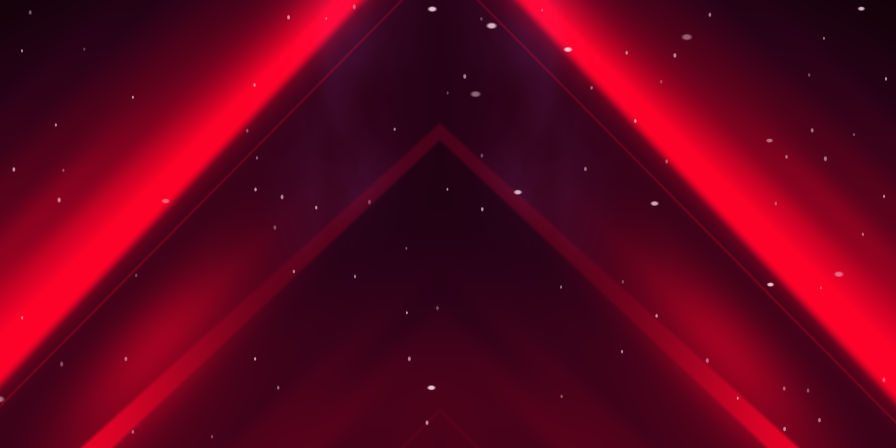
A Shadertoy shader for this background:

```glsl
float hash(vec2 p) {
    vec3 q = fract(p.xyx * 0.1031);
    q += dot(q, q.yzx + 33.33);
    return fract((q.x + q.y) * q.z);
}

float noise(vec2 p) {
    vec2 cell = floor(p), f = fract(p);
    f *= f * (3.0 - 2.0 * f);
    return mix(mix(hash(cell), hash(cell + vec2(1, 0)), f.x),
               mix(hash(cell + vec2(0, 1)), hash(cell + vec2(1, 1)), f.x), f.y);
}

float fbm(vec2 p) {
    float sum = 0.0, weight = 0.5;
    for (int i = 0; i < 4; i++) {
        sum += weight * noise(p);
        p = p * 2.03 + 7.1;
        weight *= 0.5;
    }
    return sum;
}

// One jittered elliptical speck in some of the grid cells
float specks(vec2 p, float cellSize, float density, vec2 radius) {
    vec2 cell = floor(p / cellSize);
    if (hash(cell + 3.7) > density) return 0.0;
    vec2 jitter = vec2(hash(cell + 11.3), hash(cell + 27.9));
    vec2 offset = p - (cell + 0.2 + 0.6 * jitter) * cellSize;
    float size = 0.65 + 0.45 * hash(cell + 41.1);
    float shape = 1.0 - smoothstep(0.4, 1.2, length(offset / (radius * size)));
    return shape * (0.4 + 0.6 * hash(cell + 53.2));
}

void mainImage(out vec4 fragColor, in vec2 fragCoord) {
    vec2 p = fragCoord / iResolution.y;
    float aspect = iResolution.x / iResolution.y;
    float px = 1.0 / iResolution.y;
    float side = abs(p.x - 0.491 * aspect);   // distance from the mirror axis
    float down = 1.0 - p.y;

    // Signed vertical distances, positive below each slanted edge
    float beamEdge = down - 1.06 * (side - 0.175);
    float threadEdge = down - (1.01 * side - 0.085);
    float chevronEdge = down - (0.275 + 0.905 * side);
    float streaks = noise(vec2((down - side) * 14.0, (down + side) * 1.5));

    // Dark panels between the beams
    float inside = smoothstep(-0.01, 0.05, chevronEdge);
    float red = mix(0.19, 0.13, inside);
    red += 0.17 * inside * smoothstep(0.45, 1.0, down) * (0.6 + 0.6 * streaks);
    red -= 0.04 * exp(-side * side * 60.0) * (1.0 - inside);
    vec2 bloom = vec2((side - 0.65) / 0.23, (chevronEdge + 0.07) / 0.13);
    red += 0.34 * exp(-dot(bloom, bloom)) * (0.75 + 0.5 * streaks);

    // Inner chevron and its spill
    float chevronWidth = 0.038 + 0.035 * side;
    float band = smoothstep(-0.008, 0.008, chevronEdge)
               * (1.0 - smoothstep(-0.008, 0.008, chevronEdge - chevronWidth));
    red += 0.22 * side * exp(-abs(chevronEdge - 0.5 * chevronWidth) / 0.06);
    float chevronRed = 0.3 + 0.2 * side + 0.5 * smoothstep(0.3, 0.85, side);
    red = mix(red, max(red, chevronRed), band * 0.9);

    // Small faint chevron at the foot
    float foot = abs(down - 0.915 - side);
    red += 0.05 * (1.0 - smoothstep(0.002, 0.004 + px, foot));

    // Wide beam: firm inner edge, soft outer glow
    float above = -beamEdge;
    float excess = max(above - (0.035 + 0.07 * side), 0.0) / (0.08 + 0.2 * side);
    float glow = exp(-pow(excess, 1.12));
    glow *= 1.0 + 0.3 * (streaks - 0.5) * smoothstep(0.1, 0.8, excess);
    red += 0.34 * exp(-max(beamEdge, 0.0) / 0.04);
    red = mix(red, 0.04 + 0.95 * glow, smoothstep(-0.022, 0.018, above));

    // Thin thread beside the beam
    float thread = 1.0 - smoothstep(0.001, 0.004 + px, abs(threadEdge));
    red += 0.16 * thread;

    red = clamp(red, 0.03, 0.99);
    vec3 color = vec3(red, 0.006, 0.075 * smoothstep(0.0, 0.18, red) + 0.085 * red);

    // Violet haze near the axis
    float haze = smoothstep(0.25, 0.8, fbm(vec2(side * 8.0, down * 4.0) + 2.0));
    haze *= exp(-pow((side - 0.21) / 0.13, 2.0)) * (1.0 - smoothstep(0.35, 0.8, down));
    color += vec3(0.05, 0.04, 0.09) * haze * (1.0 - 0.7 * inside);

    // Drifting specks
    float dust = specks(p, 0.085, 0.26, vec2(0.004, 0.006));
    float flakes = specks(p + 0.31, 0.19, 0.2, vec2(0.0125, 0.0075));
    color = mix(color, vec3(1.0, 0.88, 0.91), max(dust * 0.65, flakes * 0.9));

    fragColor = vec4(color, 1.0);
}
```
